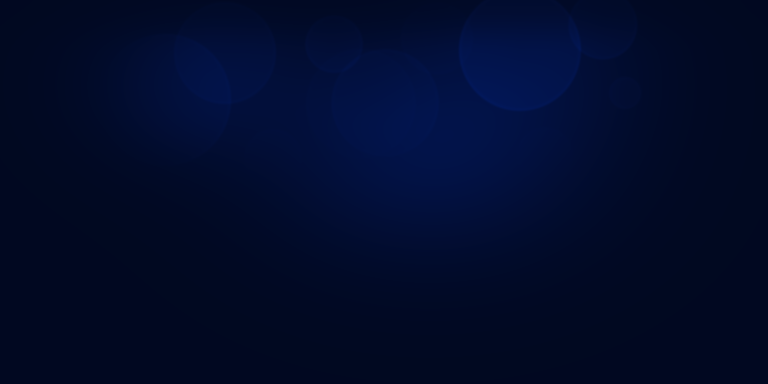
This background is drawn by a Shadertoy shader. Its source:

```glsl
// Deep navy backdrop with soft blue light pooled in the upper half.
// Three elliptical Gaussian glows build the light, and a loop adds
// translucent bokeh discs with thin rims; one colour ramp tints the sum.

// Elliptical Gaussian falloff, 1 at the center.
float glow(vec2 p, vec2 center, vec2 spread) {
    vec2 q = (p - center) / spread;
    return exp(-0.5 * dot(q, q));
}

// Translucent disc: brighter towards its edge, with a faint rim.
float bokeh(vec2 p, vec2 center, float radius, float softness) {
    float dist = length(p - center);
    float fill = 1.0 - smoothstep(radius - softness, radius + softness, dist);
    float rim = exp(-pow((dist - radius + softness) / (softness * 1.2), 2.0));
    return fill * mix(0.75, 1.0, dist / radius) + 0.3 * rim;
}

// Each disc: center x, center y, radius, strength.
const vec4 DISCS[11] = vec4[11](
    vec4(1.354, 0.870, 0.159, 0.30),
    vec4(0.870, 0.885, 0.075, 0.13),
    vec4(1.003, 0.732, 0.140, 0.10),
    vec4(0.430, 0.740, 0.172, 0.15),
    vec4(0.586, 0.862, 0.133, 0.14),
    vec4(1.570, 0.935, 0.090, 0.17),
    vec4(1.628, 0.758, 0.042, 0.08),
    vec4(0.711, 0.589, 0.075, 0.04),
    vec4(0.940, 0.730, 0.143, 0.04),
    vec4(1.138, 0.900, 0.094, 0.04),
    vec4(1.419, 0.596, 0.073, 0.03)
);

void mainImage(out vec4 fragColor, in vec2 fragCoord) {
    // Canvas spans 0..2 across and 0..1 upwards.
    vec2 p = fragCoord / iResolution.xy * vec2(2.0, 1.0);

    // Broad pools of light: center, left and right.
    float light = 0.73 * glow(p, vec2(1.12, 0.62), vec2(0.29, 0.20))
                + 0.42 * glow(p, vec2(0.52, 0.78), vec2(0.20, 0.14))
                + 0.28 * glow(p, vec2(1.42, 0.85), vec2(0.21, 0.16));

    // Discs dissolve into the dark at the left and below.
    float visible = smoothstep(0.22, 0.60, p.x) * smoothstep(0.50, 0.72, p.y);
    for (int i = 0; i < DISCS.length(); i++) {
        vec4 disc = DISCS[i];
        light += visible * disc.w * bokeh(p, disc.xy, disc.z, 0.004);
    }

    // Shade along the top edge.
    light *= 1.0 - 0.5 * smoothstep(0.86, 1.0, p.y);

    vec3 navy = vec3(0.005, 0.033, 0.128);
    vec3 blue = vec3(0.008, 0.088, 0.335);
    fragColor = vec4(mix(navy, blue, light), 1.0);
}
```
